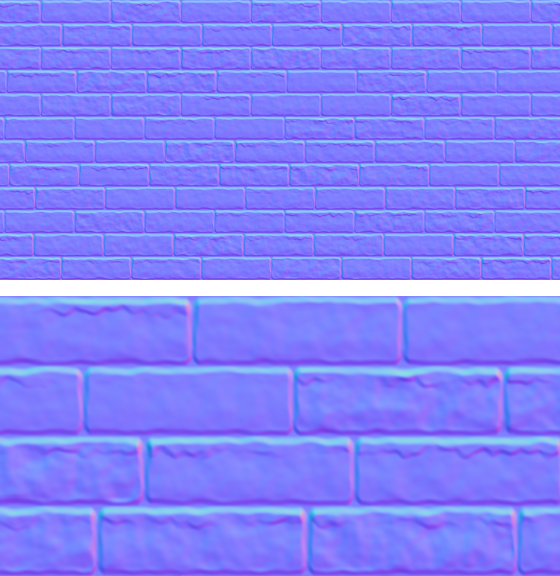
Top: the whole. Bottom: its middle third, enlarged.
This texture map is drawn by a WebGL 2 fragment shader. Its source:

```glsl
#version 300 es
precision highp float;

uniform vec2 u_resolution;
out vec4 outColor;

// Horizontal shift of each course, bottom to top, in brick lengths
const float courseShift[12] = float[12](
    0.875, 0.48, 0.063, 0.5, 0.13, 0.354, 0.063, 0.583, 0.094, 0.583, 0.885, 0.583);

float hash(vec2 cell, float seed) {
    uvec2 q = uvec2(cell) * uvec2(1597u, 3571u) + uint(seed) * 7919u;
    uint n = (q.x ^ (q.y << 8)) * 747796u + 28913u;
    n = (n ^ (n >> 15)) * 277803u;
    n = (n ^ (n >> 13)) * 97531u;
    return float((n ^ (n >> 16)) & 65535u) / 65536.0;
}

float cornerSlope(vec2 cell, vec2 offset, vec2 period) {
    float angle = 6.2832 * hash(mod(cell, period), 1.0);
    return dot(vec2(cos(angle), sin(angle)), offset);
}

// Gradient noise that wraps after a whole number of cells
float noise(vec2 p, vec2 period) {
    vec2 i = floor(p), f = p - i;
    vec2 u = f * f * f * (f * (f * 6.0 - 15.0) + 10.0);
    vec2 e = vec2(1.0, 0.0);
    return mix(
        mix(cornerSlope(i, f, period), cornerSlope(i + e.xy, f - e.xy, period), u.x),
        mix(cornerSlope(i + e.yx, f - e.yx, period), cornerSlope(i + e.xx, f - e.xx, period), u.x),
        u.y);
}

float wallNoise(vec2 p, float scale) {
    return noise(p * scale, vec2(24.0, 12.0) * scale);
}

float roundedBox(vec2 p, vec2 halfSize, float radius) {
    vec2 q = abs(p) - halfSize + radius;
    return length(max(q, 0.0)) + min(max(q.x, q.y), 0.0) - radius;
}

// Surface height; one unit is one course, a brick is 3 by 1
float wallHeight(vec2 p) {
    float row = mod(floor(p.y), 12.0);
    float along = p.x / 3.0 - courseShift[int(row)];
    vec2 brick = vec2(mod(floor(along), 8.0), row);
    vec2 local = (vec2(fract(along), fract(p.y)) - 0.5) * vec2(3.0, 1.0);

    // Uneven bevel, tighter and shallower at the brick ends
    float edge = roundedBox(local * vec2(1.4, 1.0), vec2(2.09, 0.49), 0.15)
               + 0.04 * wallNoise(p, 2.0) + 0.025 * wallNoise(p, 4.0);
    float bevel = mix(0.085, 0.115, smoothstep(-0.2, 0.2, local.y));
    float body = 1.0 - smoothstep(-bevel, 0.01, edge);
    float inner = 1.0 - smoothstep(-0.14, -0.03, edge);
    float jointDepth = mix(0.029, 0.055, smoothstep(0.25, 0.46, abs(local.y)));

    // Gentle fall towards the lower edge
    float sag = 0.025 * smoothstep(0.1, 0.5, -local.y);

    // Ragged ledge under the upper edge
    float ledge = 0.27 + 0.15 * wallNoise(vec2(p.x, row + 0.5), 2.0)
                + 0.1 * wallNoise(p, 5.0);
    float chip = smoothstep(0.15, 0.7, hash(brick, 2.0))
               * smoothstep(-0.35, 0.2, wallNoise(p + 0.37, 1.0));
    float lip = 0.026 * chip * smoothstep(-0.05, 0.05, local.y - ledge);

    // Wrinkled grain, stronger on some bricks
    float rough = mix(0.35, 1.0, hash(brick, 3.0));
    float grain = 0.034 * wallNoise(p, 2.0) + 0.02 * wallNoise(p, 4.0) + 0.007 * wallNoise(p, 7.0);

    return -jointDepth * (1.0 - body) - sag * body + inner * (lip + rough * grain);
}

void main() {
    vec2 p = gl_FragCoord.xy / u_resolution * vec2(24.0, 12.0);

    // Central differences, widened to the sample footprint
    float reach = max(0.025, 6.0 / u_resolution.y);
    vec2 e = vec2(reach, 0.0);
    vec2 slope = vec2(wallHeight(p + e.xy) - wallHeight(p - e.xy),
                      wallHeight(p + e.yx) - wallHeight(p - e.yx)) / (2.0 * reach);

    // Slight lean of the steep faces, and bluer upward ones
    slope.x += 0.14 * slope.y;
    vec3 normal = normalize(vec3(-slope, 1.0));
    vec3 color = normal * 0.5 + 0.5;
    color.b = min(color.b + 0.07 * normal.y, 0.995);
    outColor = vec4(color, 1.0);
}
```
